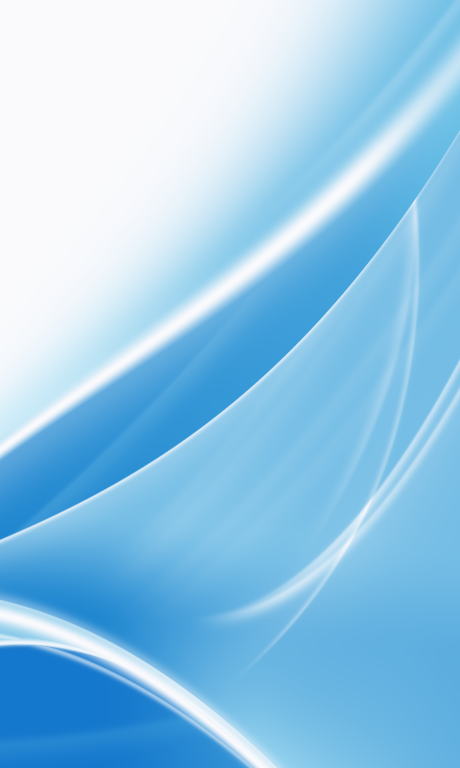
A Shadertoy shader for this background:

```glsl
// Glossy blue ribbons: overlapping sheets split by cubic edges, each lit by
// an asymmetric bright ridge. Fine arcs and layered sine sheen add the detail.
// Each curve is height = k.x + k.y x + k.z x^2 + k.w x^3 on the unit canvas.

const vec3 WHITE = vec3(0.98, 0.98, 0.99);
const vec3 PALE  = vec3(0.58, 0.82, 0.93);
const vec3 SKY   = vec3(0.37, 0.72, 0.89);
const vec3 MIST  = vec3(0.70, 0.89, 0.96);
const vec3 AZURE = vec3(0.11, 0.52, 0.81);
const vec3 DEEP  = vec3(0.08, 0.47, 0.80);

const vec4 MAIN_BAND   = vec4(0.414, 0.450, -0.130, 0.185);
const vec4 SHEET_EDGE  = vec4(0.297, 0.255, 0.104, 0.175);
const vec4 FOLD_TOP    = vec4(0.345, -0.756, 0.940, 0.0);
const vec4 FOLD_LOW    = vec4(0.359, -0.775, 0.907, 0.0);
const vec4 ARC_TOP     = vec4(0.219, -0.139, -0.372, 0.0);
const vec4 ARC_LOW     = vec4(0.160, 0.052, -0.580, 0.0);
const vec4 TOP_STREAK  = vec4(0.520, 0.160, 0.320, 0.0);
const vec4 DARK_STREAK = vec4(0.285, 0.500, 0.180, 0.0);
const vec4 RAY         = vec4(0.110, 0.300, 0.330, 0.0);
const vec4 LOW_STREAK  = vec4(0.030, 0.030, 0.120, 0.0);
const int RAY_COUNT = 4;

// Signed vertical distance above a curve
float above(vec4 k, vec2 p) {
    return p.y - (k.x + p.x * (k.y + p.x * (k.z + p.x * k.w)));
}

// Bright crest with separate falloff on its upper and lower sides
float ridge(float d, float up, float down) {
    float s = d / (d > 0.0 ? up : down);
    return exp(-s * s);
}

float cover(float d) {
    float soft = 1.2 / iResolution.y;
    return smoothstep(-soft, soft, d);
}

// White haze fading to blue toward the band
vec3 upperSky(vec2 p, float d) {
    vec3 nearBand = mix(MIST, SKY, smoothstep(0.0, 0.65, p.x));
    float width = 0.06 + 0.09 * p.x + 0.22 * pow(p.x, 4.0);
    float haze = 1.0 - exp(-pow(max(d, 0.0) / width, 1.5));
    vec3 col = mix(nearBand, WHITE, haze);
    float streak = ridge(above(TOP_STREAK, p), 0.010, 0.022);
    return mix(col, WHITE, 0.22 * streak * smoothstep(0.45, 0.9, p.x));
}

// Dark ribbon between the band and the sheet
vec3 darkRibbon(vec2 p) {
    vec3 col = mix(AZURE, SKY, 0.75 * p.x + 0.35 * smoothstep(0.75, 1.0, p.x));
    float streak = ridge(above(DARK_STREAK, p), 0.006, 0.030);
    return mix(col, PALE, 0.20 * streak * smoothstep(0.65, 0.4, p.x));
}

// Translucent sheet with rays, folds and hairline arcs
vec3 lowerSheet(vec2 p, float edge) {
    float base = 0.5 * smoothstep(0.1, 0.9, p.x);
    float t = mix(base, 0.73, smoothstep(0.20, 0.35, p.y + 0.06 * p.x));
    float spill = exp(-7.0 * max(above(ARC_TOP, p), 0.0));
    t += 0.7 * spill * smoothstep(0.2, 0.6, p.x);
    vec3 col = mix(AZURE, PALE, min(t, 1.0));

    // Soft rays and sheen
    float d = above(RAY, p);
    float light = 0.012 * sin(34.0 * d + 2.0 * p.x);
    for (int i = 0; i < RAY_COUNT; i++) {
        float offset = 0.055 * float(i) - 0.07 + 0.012 * sin(4.0 * float(i));
        light += 0.08 * ridge(d - offset * (0.4 + p.x), 0.012, 0.03);
    }
    light *= smoothstep(0.12, 0.35, p.y) * smoothstep(0.15, 0.4, p.x);

    // Fold: two bright strands meeting at a point
    float reach = smoothstep(0.40, 0.80, p.x);
    float top = above(FOLD_TOP, p);
    float low = above(FOLD_LOW, p);
    light += reach * 0.55 * ridge(top, 0.004, 0.013);
    light += smoothstep(0.40, 0.62, p.x) * 0.40 * ridge(low, 0.005, 0.012);
    light += reach * 0.15 * ridge(low, 0.02, 0.08);

    // Hairline arcs, bending sideways with height
    float h = (p.y - 0.66) * (p.y - 0.66);
    float outer = p.x - 0.908 + h * (0.93 + 1.35 * h);
    float inner = p.x - 0.90 + 1.22 * (p.y - 0.72) * (p.y - 0.72);
    float span = smoothstep(0.10, 0.20, p.y) * smoothstep(0.80, 0.70, p.y);
    light += span * (0.30 * ridge(outer, 0.004, 0.008) + 0.05 * ridge(outer, 0.01, 0.08));
    light += span * smoothstep(0.25, 0.45, p.y) * 0.22 * ridge(inner, 0.007, 0.016);

    // Lit rim
    float rim = 0.60 * ridge(edge, 0.002, 0.005) + 0.22 * ridge(edge, 0.002, 0.035);
    light += rim * (1.0 - 0.55 * smoothstep(0.6, 1.0, p.x));
    return mix(col, WHITE, clamp(light, 0.0, 1.0));
}

// Arched ribbon and the deep corner below it
vec3 corner(vec2 p, float top, float low) {
    vec3 col = mix(DEEP, SKY, 0.45 * smoothstep(0.2, 0.6, p.x));
    col = mix(col, SKY, 0.22 * ridge(above(LOW_STREAK, p), 0.008, 0.02));
    vec3 ribbon = mix(SKY, WHITE, 0.25 + 0.45 * smoothstep(0.1, 0.45, p.x));
    col = mix(col, ribbon, cover(low));
    float crest = ridge(top + 0.019, 0.013, 0.013);
    float strand = ridge(top + 0.047 - 0.03 * p.x, 0.003, 0.005);
    float rim = ridge(low - 0.002, 0.005, 0.004);
    return mix(col, WHITE, max(max(crest, 0.6 * strand), 0.9 * rim));
}

void mainImage(out vec4 fragColor, in vec2 fragCoord) {
    vec2 p = fragCoord / iResolution.xy;
    float band = above(MAIN_BAND, p);
    float edge = above(SHEET_EDGE, p);
    float arcTop = above(ARC_TOP, p);
    float arcLow = above(ARC_LOW, p);

    vec3 col = mix(darkRibbon(p), upperSky(p, band), smoothstep(-0.02, 0.02, band));
    float glow = ridge(band, 0.013 + 0.022 * p.x, 0.013 + 0.022 * p.x);
    glow = max(glow, 0.30 * ridge(band, 0.035, 0.065));
    col = mix(col, WHITE, glow * (1.0 - 0.35 * smoothstep(0.75, 1.0, p.x)));

    col = mix(lowerSheet(p, edge), col, cover(edge));
    col = mix(corner(p, arcTop, arcLow), col, cover(arcTop));
    col = mix(col, WHITE, 0.35 * ridge(arcTop, 0.010, 0.004));
    fragColor = vec4(col, 1.0);
}
```
